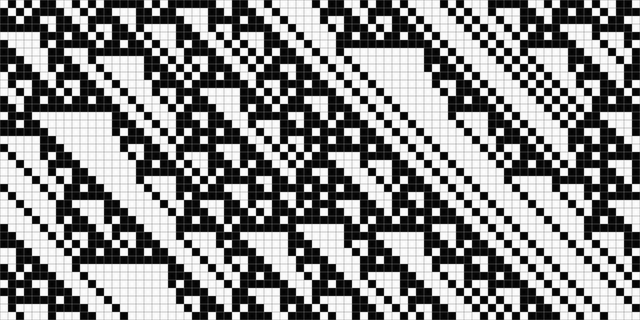
Reproduce this pattern procedurally as a WebGL 1 fragment shader.

```glsl
precision highp float;
// Space-time diagram of the one-dimensional cellular automaton "rule 120":
// a random top row evolves downwards, next = left XOR (centre AND right).
// Each cell is recomputed from its cone of ancestors; a thin grid lies on top.

uniform vec2 u_resolution;

const int ROWS = 40;               // generations over the canvas height
const int SPAN = 2 * ROWS + 1;     // widest cone of ancestors
const float SEED = 217.0;          // picks the random first row
const float DENSITY = 0.51;        // share of live cells in the first row
const float LINE_WIDTH = 0.052;    // grid line width in cells
const vec3 LIVE_COLOR = vec3(0.02);
const vec3 DEAD_COLOR = vec3(0.98);
const vec3 LINE_COLOR = vec3(0.5);

float hash(float n) {
  n = fract(n * 0.1031);
  n *= n + 33.33;
  n *= n + n;
  return fract(n);
}

// State (0 or 1) of the cell in a column after "row" generations.
float cellState(float column, float row) {
  float strip[SPAN];
  for (int i = 0; i < SPAN; i++) {
    strip[i] = step(hash(column - row + float(i) + SEED), DENSITY);
  }
  // Each step shifts the strip by one cell, so it can be updated in place.
  for (int s = 0; s < ROWS; s++) {
    float last = 2.0 * (row - float(s) - 1.0);
    if (last < 0.0) break;
    for (int i = 0; i < SPAN - 2; i++) {
      if (float(i) > last) break;
      strip[i] = abs(strip[i] - strip[i + 1] * strip[i + 2]);
    }
  }
  return strip[0];
}

// Live share of the pixel footprint, which touches at most 2 x 2 cells.
float liveCoverage(vec2 p, float halfPixel) {
  vec2 base = floor(p - halfPixel);
  vec2 nextShare = clamp((p + halfPixel - base - 1.0) / (2.0 * halfPixel), 0.0, 1.0);
  float live = 0.0;
  for (int j = 0; j < 2; j++) {
    for (int i = 0; i < 2; i++) {
      vec2 offset = vec2(float(i), float(j));
      vec2 share = mix(1.0 - nextShare, nextShare, offset);
      float weight = share.x * share.y;
      if (weight > 0.001) {
        vec2 cell = base + offset;
        live += weight * cellState(cell.x, cell.y);
      }
    }
  }
  return live;
}

// Share of the pixel footprint covered by grid lines.
float gridCoverage(vec2 p, float halfPixel) {
  vec2 toLine = p - floor(p + 0.5);
  vec2 upper = min(toLine + halfPixel, vec2(0.5 * LINE_WIDTH));
  vec2 lower = max(toLine - halfPixel, vec2(-0.5 * LINE_WIDTH));
  vec2 cover = clamp((upper - lower) / (2.0 * halfPixel), 0.0, 1.0);
  return 1.0 - (1.0 - cover.x) * (1.0 - cover.y);
}

void main() {
  // Cell units: columns run to the right, generations run downwards.
  float cellsPerPixel = float(ROWS) / u_resolution.y;
  vec2 p = vec2(gl_FragCoord.x, u_resolution.y - gl_FragCoord.y) * cellsPerPixel;
  float halfPixel = 0.5 * cellsPerPixel;

  vec3 color = mix(DEAD_COLOR, LIVE_COLOR, liveCoverage(p, halfPixel));
  color = mix(color, LINE_COLOR, gridCoverage(p, halfPixel));
  gl_FragColor = vec4(color, 1.0);
}
```
